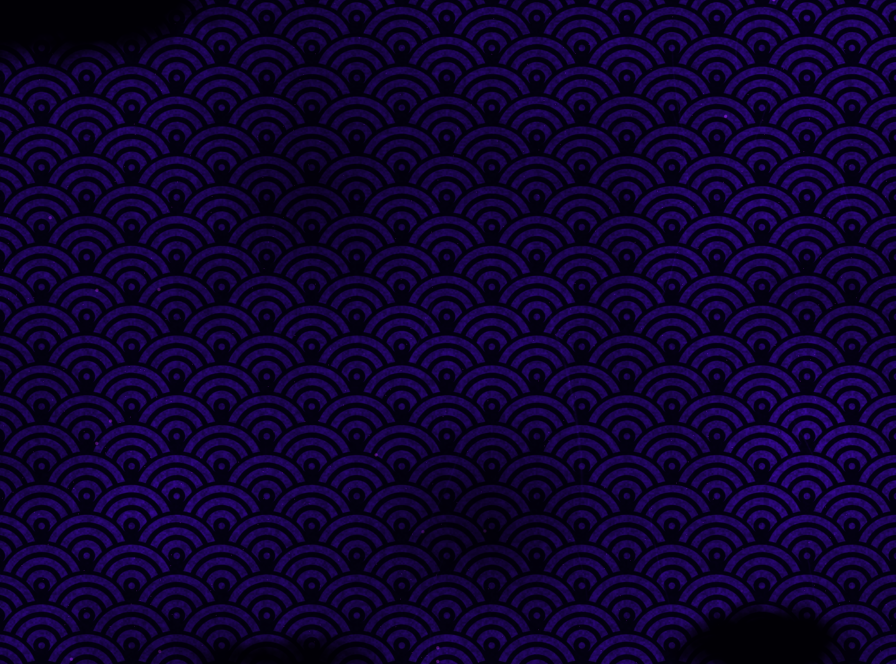
Reproduce this pattern procedurally as a WebGL 1 fragment shader.

```glsl
precision highp float;
uniform vec2 u_resolution;

const float HALF_PERIOD = 0.0678;   // half a scale width, in canvas heights
const float ROW_STEP = 0.6636;      // row spacing, in half periods
const float RING_PITCH = 0.28;
const float RING_HALF_WIDTH = 0.082;
const float OUTER_RING = 0.83;

float hash(vec2 p) {
  return fract(sin(dot(p, vec2(127.1, 311.7))) * 43758.5453);
}

float noise(vec2 p) {
  vec2 cell = floor(p);
  vec2 f = fract(p);
  f = f * f * (3.0 - 2.0 * f);
  float low = mix(hash(cell), hash(cell + vec2(1.0, 0.0)), f.x);
  float high = mix(hash(cell + vec2(0.0, 1.0)), hash(cell + 1.0), f.x);
  return mix(low, high, f.y);
}

float fbm(vec2 p) {
  float sum = 0.0;
  float weight = 0.5;
  for (int i = 0; i < 4; i++) {
    sum += weight * noise(p);
    p = p * 2.03 + 17.3;
    weight *= 0.5;
  }
  return sum / 0.9375;
}

// Concentric bands of one scale; only the centre dot continues downward
float rings(vec2 q, float soft) {
  float d = length(q);
  float offset = abs(fract((OUTER_RING - d) / RING_PITCH + 0.5) - 0.5) * RING_PITCH;
  float band = 1.0 - smoothstep(-soft, soft, offset - RING_HALF_WIDTH);
  float below = smoothstep(0.08, 0.14, -q.y) * (1.0 - smoothstep(0.36, 0.42, d));
  return band * (1.0 - below) * (1.0 - smoothstep(0.93, 0.95, d));
}

// Overlapping rows, painted from the back (top) to the front (bottom)
float scales(vec2 q, float soft) {
  float ink = 0.0;
  float lowest = ceil((q.y - 1.1) / ROW_STEP);
  for (int i = 0; i < 4; i++) {
    float row = lowest + 3.0 - float(i);
    float x = mod(q.x - mod(row, 2.0) + 1.0, 2.0) - 1.0;
    vec2 local = vec2(x, q.y - row * ROW_STEP);
    float cover = 1.0 - smoothstep(-soft, soft, length(local) - 1.0);
    ink = mix(ink, rings(local, soft), cover);
  }
  return ink;
}

float patchAt(vec2 p, vec2 center, vec2 size) {
  vec2 d = (p - center) / size;
  return exp(-dot(d, d));
}

float scratch(vec2 p, vec2 a, vec2 b, float bow, float width) {
  vec2 along = b - a;
  float t = clamp(dot(p - a, along) / dot(along, along), 0.0, 1.0);
  vec2 side = normalize(vec2(-along.y, along.x));
  float d = length(p - mix(a, b, t) - side * bow * 4.0 * t * (1.0 - t));
  return exp(-d * d / (width * width)) * (0.4 + 0.6 * sin(3.14159 * t));
}

// Faint hairlines, mostly upright, gathered right of the middle
float hairlines(vec2 p) {
  float sum = 0.0;
  for (int i = 0; i < 16; i++) {
    float id = float(i);
    vec2 start = vec2(0.45 + 0.88 * hash(vec2(id, 1.0)), hash(vec2(id, 2.0)));
    vec2 reach = vec2(hash(vec2(id, 3.0)) - 0.5, -0.5 - hash(vec2(id, 4.0))) * 0.13;
    sum += 0.3 * scratch(p, start, start + reach, 0.012 * (hash(vec2(id, 5.0)) - 0.5), 0.0014);
  }
  return sum;
}

float specks(vec2 p, float density, float chance) {
  vec2 cell = floor(p * density);
  vec2 center = 0.25 + 0.5 * vec2(hash(cell + 3.1), hash(cell + 7.7));
  float d = length(fract(p * density) - center);
  return step(1.0 - chance, hash(cell)) * (1.0 - smoothstep(0.06, 0.2, d));
}

// Large uneven light and dark areas
float wash(vec2 p) {
  float tone = 0.5 + 0.55 * fbm(p * 4.0 + 5.0);
  tone += 0.35 * patchAt(p, vec2(1.23, 0.35), vec2(0.13));
  tone += 0.25 * patchAt(p, vec2(0.25, 0.24), vec2(0.12));
  tone += 0.25 * patchAt(p, vec2(1.07, 0.66), vec2(0.14));
  tone += 0.22 * patchAt(p, vec2(1.1, 0.93), vec2(0.35, 0.18));
  tone -= 0.32 * patchAt(p, vec2(0.47, 0.72), vec2(0.13, 0.18));
  tone -= 0.35 * patchAt(p, vec2(0.72, 0.2), vec2(0.16, 0.14));
  float ragged = 0.6 * (fbm(p * 22.0) - 0.5);
  float black = 1.3 * patchAt(p, vec2(0.08, 1.0), vec2(0.25, 0.09));
  black += 1.2 * patchAt(p, vec2(1.14, 0.03), vec2(0.14, 0.055));
  black += 0.9 * patchAt(p, vec2(0.43, 0.01), vec2(0.16, 0.035));
  return max(tone, 0.1) * (1.0 - smoothstep(0.25, 0.85, black + ragged * step(0.05, black)));
}

void main() {
  vec2 p = gl_FragCoord.xy / u_resolution.y;
  float soft = max(0.7 / (u_resolution.y * HALF_PERIOD), 0.02);
  float ink = scales((p - vec2(0.1305, 0.5228)) / HALF_PERIOD, soft);

  // Grain and worn print
  float grain = 0.55 * noise(p * 370.0) + 0.45 * noise(p * 190.0 + 41.0);
  float streak = noise(vec2(p.x * 160.0, p.y * 5.0));
  float tone = wash(p);
  float level = ink * tone * (0.5 + 0.75 * grain + 0.12 * streak);
  level += 0.1 * tone * grain * grain;

  // Scratches and dust
  float marks = 0.45 * scratch(p, vec2(0.82, 0.545), vec2(0.877, 0.25), 0.014, 0.0022);
  marks += 0.25 * scratch(p, vec2(0.67, 0.21), vec2(0.715, 0.1), 0.004, 0.0018);
  level += (marks + hairlines(p)) * (0.4 + 0.6 * grain) * min(tone, 1.0);
  float dust = 0.3 * specks(p, 130.0, 0.02) + 0.8 * specks(p + 0.37, 55.0, 0.006);

  vec3 ground = vec3(0.008, 0.002, 0.055) * (0.35 + 0.7 * min(tone, 1.0));
  vec3 violet = vec3(0.125, 0.02, 0.33);
  vec3 color = ground + violet * level + vec3(0.4, 0.1, 0.5) * dust * min(tone, 1.0);
  gl_FragColor = vec4(color, 1.0);
}
```
